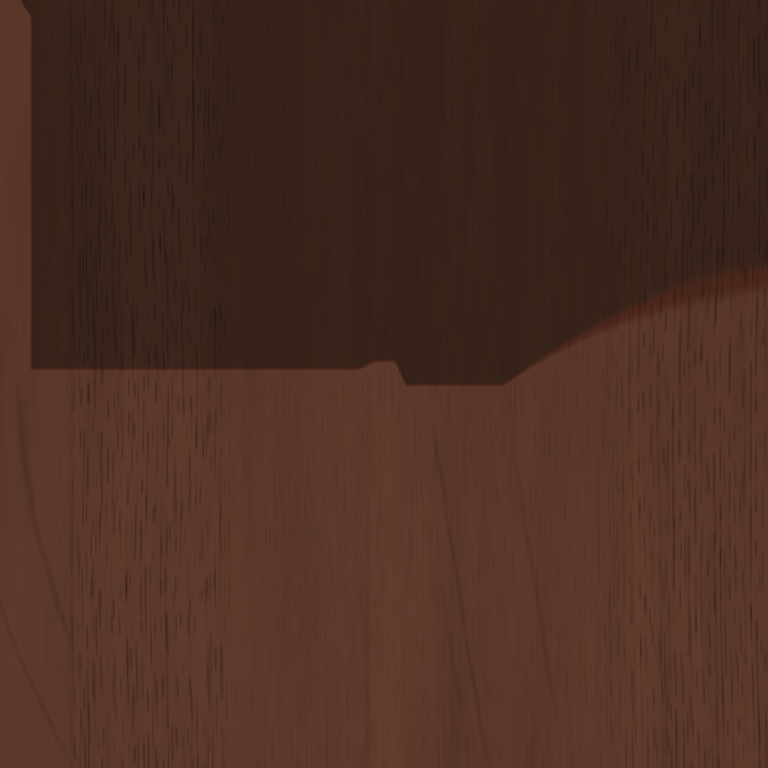
A Shadertoy shader for this texture:

```glsl
const vec3 LIT_PALE = vec3(0.372, 0.233, 0.175);
const vec3 LIT_DEEP = vec3(0.330, 0.200, 0.148);
const vec3 SHADE_PALE = vec3(0.235, 0.150, 0.113);
const vec3 SHADE_DEEP = vec3(0.205, 0.125, 0.090);
const vec3 PENUMBRA = vec3(0.300, 0.150, 0.100);

const float SHADOW_LEFT = 0.0405;
const float LEDGE_Y = 0.5195;
const float BUMP_HEIGHT = 0.0105;
const float NOTCH_Y = 0.4987;
const float RAMP_X = 0.655;
const float RAMP_SLOPE = 0.70;
const float RAMP_BEND = 0.85;
const float SOFT_NEAR = 0.0028;
const float SOFT_FAR = 0.026;

const float FIBRE_CONTRAST = 0.15;
const float PORE_COLUMNS = 112.0;
const float PORE_DARKNESS = 0.20;
const float VEIN_DARKNESS = 0.15;

float hash(vec2 p) {
    return fract(sin(dot(p, vec2(127.1, 311.7))) * 43758.5453);
}

float noise(vec2 p) {
    vec2 cell = floor(p), f = fract(p);
    f = f * f * (3.0 - 2.0 * f);
    return mix(mix(hash(cell), hash(cell + vec2(1, 0)), f.x),
               mix(hash(cell + vec2(0, 1)), hash(cell + vec2(1, 1)), f.x), f.y);
}

// Soft window between two positions
float band(float x, float a, float b, float soft) {
    return smoothstep(a - soft, a + soft, x) * (1.0 - smoothstep(b - soft, b + soft, x));
}

// Height of the lower shadow boundary
float shadowFloor(float x) {
    float ledge = LEDGE_Y + BUMP_HEIGHT * smoothstep(0.462, 0.494, x);
    float t = max(x - RAMP_X, 0.0);
    float ramp = NOTCH_Y + RAMP_SLOPE * t - RAMP_BEND * t * t;
    return mix(ledge, ramp, smoothstep(0.512, 0.531, x));
}

float shadowMask(vec2 uv, float pixel) {
    float left = SHADOW_LEFT - 0.012 * smoothstep(0.975, 1.0, uv.y);
    float soft = mix(SOFT_NEAR, SOFT_FAR, smoothstep(0.66, 0.96, uv.x));
    soft = max(soft, pixel);
    float side = smoothstep(-pixel, pixel, uv.x - left);
    return side * smoothstep(-soft, soft, uv.y - shadowFloor(uv.x));
}

// Long fibres from stretched noise at several scales
float fibres(vec2 p) {
    float sum = 0.0, weight = 0.36;
    vec2 scale = vec2(24.0, 1.2);
    for (int i = 0; i < 4; i++) {
        sum += weight * (noise(p * scale + float(i) * 17.3) - 0.5);
        scale *= vec2(2.1, 2.6);
        weight *= 0.82;
    }
    return sum;
}

// Short dark dashes standing in jittered columns
float pores(vec2 p) {
    float sum = 0.0;
    for (int i = 0; i < 2; i++) {
        float layer = float(i);
        float column = p.x * PORE_COLUMNS * (1.0 + 0.37 * layer) + layer * 5.3;
        float id = floor(column);
        float offset = abs(fract(column) - mix(0.3, 0.7, hash(vec2(id, layer))));
        float dash = noise(vec2(id * 7.1, p.y * 38.0 + id * 3.7));
        sum += (1.0 - smoothstep(0.04, 0.28, offset)) * smoothstep(0.42, 0.85, dash);
    }
    return sum;
}

float vein(float offset, float width) {
    return exp(-offset * offset / (width * width));
}

// Slanting growth lines on the lower boards
float veins(vec2 uv) {
    float broken = 0.4 + 0.6 * noise(vec2(uv.x * 20.0, uv.y * 75.0));
    float wobble = 0.004 * (noise(vec2(3.0, uv.y * 22.0)) - 0.5);
    float slant = 0.635 - 0.160 * uv.y + wobble;
    float sum = vein(uv.x - slant, 0.0025) * band(uv.y, 0.02, 0.44, 0.02) * broken;
    sum += 0.5 * vein(uv.x - slant - 0.10, 0.003) * band(uv.y, 0.08, 0.40, 0.05);
    sum += 0.4 * vein(uv.x - slant + 0.022, 0.003) * band(uv.y, 0.05, 0.23, 0.03);
    float drop = max(0.52 - uv.y, 0.0);
    float curve = 0.024 + 0.55 * drop * drop + wobble;
    sum += 0.7 * vein(uv.x - curve, 0.004) * band(uv.y, 0.17, 0.49, 0.03);
    sum += 0.6 * vein(uv.x - curve + 0.075, 0.003) * band(uv.y, 0.02, 0.24, 0.03);
    return sum;
}

void mainImage(out vec4 fragColor, in vec2 fragCoord) {
    vec2 uv = fragCoord / iResolution.xy;
    float pixel = 1.0 / iResolution.y;

    // Grain bends around a faint figure in the dark upper board
    vec2 p = uv;
    p.x += 0.012 * (noise(vec2(uv.x * 5.0, uv.y * 4.0)) - 0.5);
    p.x += 0.016 * band(uv.x, 0.32, 0.40, 0.035) * sin((uv.y - 0.52) * 19.0)
         * band(uv.y, 0.50, 0.76, 0.05);

    // Broad tone of the boards, lit and shaded
    float cloud = noise(vec2(uv.x * 9.0, uv.y * 2.5));
    float litTone = 0.35 + 0.35 * cloud + 0.3 * smoothstep(0.55, 0.15, uv.y)
                  + 0.2 * band(uv.x, 0.48, 0.56, 0.008)
                  - 0.25 * band(uv.x, 0.57, 0.75, 0.04);
    float shadeTone = 0.2 + 0.25 * cloud + 0.4 * band(uv.x, 0.09, 0.27, 0.06)
                    + 0.4 * smoothstep(0.68, 0.92, uv.x);
    vec3 lit = mix(LIT_DEEP, LIT_PALE, clamp(litTone, 0.0, 1.0));
    vec3 shade = mix(SHADE_DEEP, SHADE_PALE, clamp(shadeTone, 0.0, 1.0));

    // Shadow with a warm penumbra
    float shadow = shadowMask(uv, pixel);
    vec3 color = mix(lit, shade, shadow);
    color = mix(color, PENUMBRA, 3.2 * shadow * (1.0 - shadow));

    // Wood grain, densest in pores on the side bands
    float poreZone = 0.22 + 0.75 * band(uv.x, 0.095, 0.29, 0.02)
                   + 0.65 * smoothstep(0.76, 0.86, uv.x);
    poreZone *= smoothstep(0.03, 0.10, uv.x);
    float grain = 1.0 + FIBRE_CONTRAST * fibres(p);
    grain -= PORE_DARKNESS * poreZone * pores(p);
    grain -= VEIN_DARKNESS * veins(uv);
    grain -= 0.06 * vein(uv.x - 0.093, 0.003) + 0.05 * vein(uv.x - 0.479, 0.003);
    fragColor = vec4(color * grain, 1.0);
}
```
